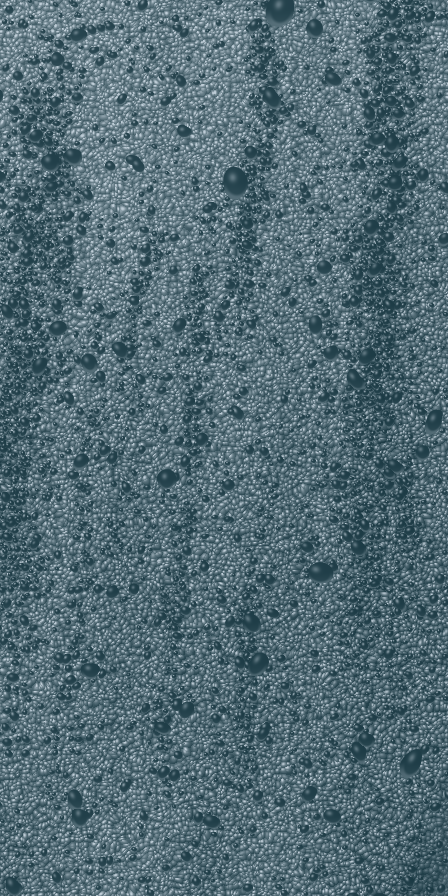
A Shadertoy shader for this texture:

```glsl
// Condensation on cold glass: fine beads, broken tilted runs of drops, scattered big drops.

const vec3 DEEP_TEAL = vec3(0.11, 0.23, 0.27);
const vec3 PALE_MIST = vec3(0.60, 0.67, 0.71);

const float RUN_TILT = 0.08;        // sideways drift of the runs per unit of height
const int   THIN_RUNS = 9;
const float BEAD_CELLS = 112.0;     // fine beads across the width
const float BEAD_GLINT = 0.58;
const float BEAD_RELIEF = 0.13;
const float BEAD_GAP = 0.16;
const vec2  GLINT_AT = vec2(-0.28, 0.42);

// Drop layers from small to large
const vec4 DROP_CELLS = vec4(68.0, 42.0, 21.0, 9.0);
const vec4 DROP_MIN   = vec4(0.32, 0.24, 0.17, 0.14);
const vec4 DROP_MAX   = vec4(0.58, 0.52, 0.42, 0.26);
const vec4 DROP_SHARE = vec4(0.07, 0.13, 0.10, 0.10);
const vec4 RUN_SHARE  = vec4(0.85, 0.75, 0.32, 0.06);
const vec4 DROP_GLOSS = vec4(0.95, 0.80, 0.50, 0.50);

vec3 hash3(vec2 p) {
    vec3 q = fract(p.xyx * vec3(0.1031, 0.1030, 0.0973));
    q += dot(q, q.yxz + 33.33);
    return fract((q.xxy + q.yzz) * q.zyx);
}

float noise(vec2 p) {
    vec2 i = floor(p), f = fract(p);
    f = f * f * (3.0 - 2.0 * f);
    return mix(mix(hash3(i).x, hash3(i + vec2(1, 0)).x, f.x),
               mix(hash3(i + vec2(0, 1)).x, hash3(i + vec2(1, 1)).x, f.x), f.y);
}

// Soft vertical band: centre, half width, lower and upper end
float band(vec2 p, float centre, float halfWidth, float low, float high) {
    float across = 1.0 - smoothstep(0.1, 1.0, abs(p.x - centre) / halfWidth);
    return across * smoothstep(low - 0.15, low + 0.3, p.y)
                  * (1.0 - smoothstep(high - 0.25, high + 0.15, p.y));
}

// How strongly water has run and gathered at p
float runs(vec2 p) {
    vec2 s = vec2(p.x - RUN_TILT * (p.y - 1.0), p.y);
    s.x += 0.05 * (noise(p * vec2(3.0, 4.0)) - 0.5) + 0.025 * (noise(p * 13.0) - 0.5);
    float wet = max(band(s, 0.03, 0.13, 0.45, 1.85), band(s, 0.81, 0.10, 0.80, 2.20));
    for (int i = 0; i < THIN_RUNS; i++) {
        vec3 h = hash3(vec2(float(i) + 3.0, 17.0));
        float centre = (float(i) + 0.1 + 0.8 * h.x) / float(THIN_RUNS);
        float low = 0.1 + 1.3 * h.y;
        float run = band(s, centre, mix(0.03, 0.06, h.z), low, low + 0.5 + 0.7 * h.x);
        wet = max(wet, run * mix(0.55, 1.0, h.z));
    }
    float broken = smoothstep(0.1, 0.75, noise(p * vec2(24.0, 11.0)));
    return wet * (0.3 + 0.7 * broken);
}

// Nearest drop of one layer: xy = place inside it in radii, z = coverage
vec3 dropLayer(vec2 p, int layer) {
    float cells = DROP_CELLS[layer], nearest = 9.0;
    vec2 g = p * cells;
    vec3 found = vec3(0.0);
    float wobble = 0.5 * (noise(g * 2.6 + 40.0) - 0.5);
    for (int y = -1; y <= 1; y++)
    for (int x = -1; x <= 1; x++) {
        vec2 id = floor(g) + vec2(x, y);
        vec3 h = hash3(id + 61.0 * float(layer + 1));
        vec3 k = hash3(id + 133.0 + 29.0 * float(layer));
        vec2 centre = id + 0.5 + 0.7 * (h.xy - 0.5);
        float share = DROP_SHARE[layer] + RUN_SHARE[layer] * runs(centre / cells);
        if (h.z > share) continue;
        float radius = mix(DROP_MIN[layer], DROP_MAX[layer], k.x * k.x);
        vec2 q = (g - centre) / radius;
        q = vec2(q.x + 0.7 * (k.y - 0.5) * q.y, q.y * mix(0.72, 1.25, k.z));
        float d = length(q) + wobble;
        if (d < nearest) {
            nearest = d;
            float soft = 0.6 * cells / (radius * iResolution.x);
            found = vec3(q, 1.0 - smoothstep(1.0 - soft, 1.0 + soft, d));
        }
    }
    return found;
}

// Flat dark body, thin lit lower rim and a small glint
float dropTone(vec2 q, float base, float gloss) {
    vec2 g = q - GLINT_AT;
    float foot = 1.0 - smoothstep(-0.9, 0.2, q.y);
    float rim = smoothstep(0.65, 0.95, length(q)) * foot;
    return 0.22 * base - 0.06 + 0.08 * foot + 0.32 * rim + gloss * exp(-11.0 * dot(g, g));
}

// Tightly packed, uneven fine beads, as a change of tone
float fineBeads(vec2 p) {
    vec2 g = p * BEAD_CELLS, q = vec2(9.0);
    g += 1.2 * vec2(noise(g * 0.37), noise(g * 0.37 + 50.0));
    float shine = 0.0;
    for (int y = -1; y <= 1; y++)
    for (int x = -1; x <= 1; x++) {
        vec2 id = floor(g) + vec2(x, y);
        vec3 h = hash3(id + 7.0);
        vec2 d = (g - id - 0.5 - 0.95 * (h.xy - 0.5)) / mix(0.45, 0.8, h.z);
        if (dot(d, d) < dot(q, q)) { q = d; shine = 0.4 + 1.2 * fract(h.z * 7.0); }
    }
    vec2 glint = q - 0.8 * GLINT_AT;
    return BEAD_GLINT * shine * exp(-4.5 * dot(glint, glint))
         + BEAD_RELIEF * clamp(dot(q, normalize(GLINT_AT)), -1.0, 1.0)
         - BEAD_GAP * smoothstep(0.5, 1.1, length(q));
}

void mainImage(out vec4 fragColor, in vec2 fragCoord) {
    vec2 p = fragCoord / iResolution.x;
    float wet = runs(p);

    // Broad light: pale above, dimmer below and to the right
    float base = mix(0.43, 0.60, smoothstep(0.7, 2.0, p.y)) - 0.06 * smoothstep(0.5, 1.0, p.x);
    base += 0.12 * (noise(vec2((p.x - RUN_TILT * p.y) * 9.0, p.y * 2.0)) - 0.5);
    base -= 0.12 * wet;

    // Wiped diagonal smear in the lower right corner
    float smear = smoothstep(0.95, 1.1, p.x - 0.45 * p.y + 0.12) * (1.0 - smoothstep(0.2, 0.4, p.y));
    base -= 0.3 * smear * noise(vec2(p.x * 40.0 - p.y * 22.0, p.y * 5.0));

    float tone = base + fineBeads(p) * (1.0 - 0.5 * smear);
    for (int i = 0; i < 4; i++) {
        vec3 drop = dropLayer(p, i);
        tone = mix(tone, dropTone(drop.xy, base, DROP_GLOSS[i]), drop.z);
    }

    vec3 color = mix(DEEP_TEAL, PALE_MIST, clamp(tone, -0.15, 1.3));
    fragColor = vec4(color, 1.0);
}
```
